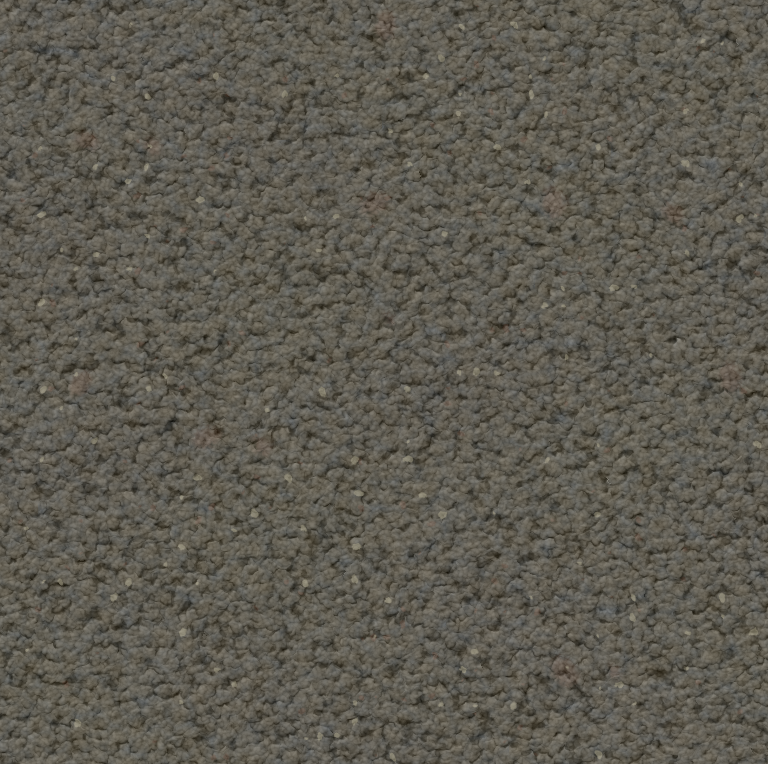
Reproduce this texture procedurally as a Shadertoy shader.

```glsl
#define STONE vec3(0.380, 0.367, 0.329)
#define CHIP vec3(0.60, 0.58, 0.50)
#define RUST vec3(0.42, 0.345, 0.295)
#define GRAIN_SCALE 78.0
#define LIGHT_DIR vec2(-0.35, 0.94)
#define LIGHT_STEP 0.0026
#define RELIEF_CONTRAST 0.165
#define GRIT_CONTRAST 0.10
#define PIT_DEPTH 0.055
#define RAGGEDNESS 0.005
#define CHIP_SHARE 0.06

vec3 hash3(vec2 p) {
    vec3 q = fract(p.xyx * vec3(0.1031, 0.1030, 0.0973));
    q += dot(q, q.yxz + 33.33);
    return fract((q.xxy + q.yzz) * q.zyx);
}

mat2 rotation(float angle) {
    float c = cos(angle), s = sin(angle);
    return mat2(c, -s, s, c);
}

// Overlapping elongated, tilted grains of random height, one per cell
float grains(vec2 p) {
    vec2 cell = floor(p);
    float top = -1.0;
    for (int y = -1; y <= 1; y++)
    for (int x = -1; x <= 1; x++) {
        vec2 id = cell + vec2(x, y);
        vec3 rnd = hash3(id);
        vec2 d = rotation((rnd.z - 0.5) * 2.4) * (p - id - rnd.xy);
        d *= vec2(0.85, 1.25);
        vec2 tilt = fract(rnd.yx * 5.7 + rnd.z) - 0.5;
        top = max(top, 0.6 * fract(rnd.z * 7.31 + rnd.x) - dot(d, d) + dot(d, tilt));
    }
    return top;
}

float relief(vec2 p) {
    return grains(p * GRAIN_SCALE) + 0.4 * grains(p * GRAIN_SCALE * 2.1 + 17.0);
}

// Sparse, turned oval spots; share is the fraction of cells that hold one
float spots(vec2 p, float share, float softness) {
    vec3 rnd = hash3(floor(p) + 91.0);
    vec2 d = fract(p) - mix(vec2(0.35), vec2(0.65), rnd.xy);
    d = rotation(rnd.x * 6.283) * d * vec2(1.0, 1.4);
    float radius = mix(0.10, 0.28, rnd.z / share);
    float edge = smoothstep(radius - softness, radius + softness, length(d));
    return step(rnd.z, share) * (1.0 - edge);
}

void mainImage(out vec4 fragColor, in vec2 fragCoord) {
    vec2 uv = fragCoord / iResolution.y;

    // Bend the cell lattice, then break up the round grain outlines
    vec2 p = uv + 0.003 * sin(uv.yx * vec2(37.0, 43.0) + 2.0 * sin(uv * 29.0));
    p += RAGGEDNESS * vec2(grains(uv * 115.0 + 31.0), grains(uv * 115.0 + 73.0));

    // Grains lit from above, with dark pits between them
    float height = relief(p);
    float slope = height - relief(p + LIGHT_DIR * LIGHT_STEP);
    float pit = 1.0 - smoothstep(-0.2, 0.1, height);
    float grit = grains(uv * 205.0 + 5.0) - 0.14;
    float light = RELIEF_CONTRAST * slope + GRIT_CONTRAST * grit
                + 0.06 * (height - 0.2) - PIT_DEPTH * pit;

    // Faint drift between olive and grey, broad and grain by grain
    float drift = sin(uv.x * 9.0 + 2.0 * sin(uv.y * 7.0)) * sin(uv.y * 11.0 + uv.x * 4.0);
    vec3 color = STONE + drift * vec3(0.002, 0.002, -0.002);
    color += (grains(uv * 60.0 + 40.0) - 0.14) * vec3(0.025, 0.005, -0.025);

    // Rust stains and pale stone chips, roughened by the relief
    vec2 rough = vec2(height - 0.2, grit);
    float stain = spots(uv * 13.0 + 0.10 * rough, 0.10, 0.09);
    float fleck = spots(uv * 52.0 + 0.15 * rough.yx, 0.05, 0.08);
    float chip = spots(uv * 44.0 + 0.12 * rough + 7.0, CHIP_SHARE, 0.06);
    color = mix(color, RUST, 0.45 * stain);
    color = mix(color, RUST, 0.6 * fleck);
    color = mix(color, CHIP, 0.75 * chip);

    color += light * (1.0 - 0.4 * chip);
    fragColor = vec4(clamp(color, 0.0, 1.0), 1.0);
}
```
